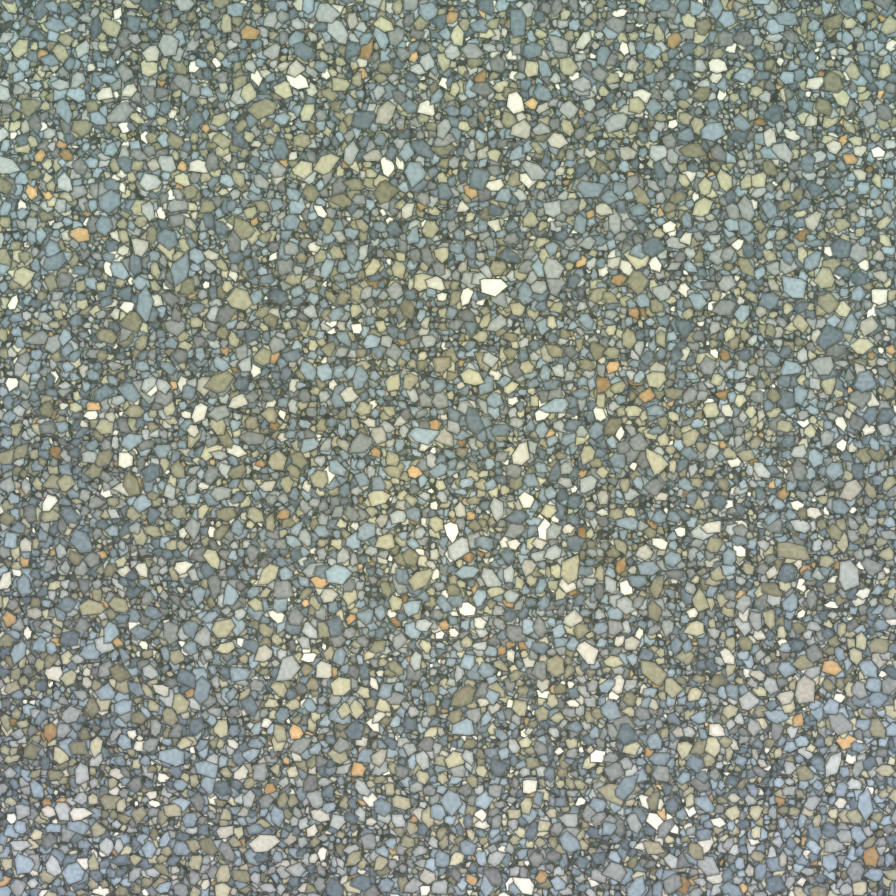
Reproduce this texture procedurally as a WebGL 1 fragment shader.

```glsl
precision highp float;
// Pavement of tightly packed stone chips in blue grey, grey, tan and cream.
// Layers of jittered convex polygons, from fine grit to large chips, are
// painted over dark binder, then lit by a soft, slightly tinted light field.
uniform vec2 u_resolution;

const float TAU = 6.2831853;
const vec3 BINDER = vec3(0.33, 0.35, 0.32);
const vec3 BLUE_GREY = vec3(0.57, 0.63, 0.65);
const vec3 GREY = vec3(0.65, 0.67, 0.65);
const vec3 TAN = vec3(0.70, 0.69, 0.58);
const vec3 CREAM = vec3(0.89, 0.88, 0.81);
const vec3 OCHRE = vec3(0.77, 0.65, 0.48);

float hash(vec2 p, float seed) {
  vec3 q = fract(vec3(p.xyx) * 0.1031 + seed * 0.0713);
  q += dot(q, q.yzx + 33.33);
  return fract((q.x + q.y) * q.z);
}

float valueNoise(vec2 p, float seed) {
  vec2 cell = floor(p);
  vec2 f = fract(p);
  f = f * f * (3.0 - 2.0 * f);
  float low = mix(hash(cell, seed), hash(cell + vec2(1.0, 0.0), seed), f.x);
  float high = mix(hash(cell + vec2(0.0, 1.0), seed), hash(cell + 1.0, seed), f.x);
  return mix(low, high, f.y);
}

// Signed distance to an irregular convex chip with six random sides
float chipDistance(vec2 p, vec2 id, float radius, float seed) {
  float turn = TAU * hash(id, seed + 1.0);
  float stretch = mix(1.0, 1.4, hash(id, seed + 2.0));
  vec2 axis = vec2(cos(turn), sin(turn));
  p = vec2(dot(p, axis) / stretch, dot(p, vec2(-axis.y, axis.x)) * sqrt(stretch));
  float d = -1.0;
  for (int i = 0; i < 6; i++) {
    float side = float(i);
    float angle = TAU * (side + 0.7 * hash(id, seed + 10.0 + side)) / 6.0;
    float reach = radius * mix(0.75, 1.15, hash(id, seed + 20.0 + side));
    d = max(d, dot(p, vec2(cos(angle), sin(angle))) - reach);
  }
  return d;
}

vec3 chipColor(vec2 id, float seed) {
  float kind = hash(id, seed + 3.0);
  vec3 color = BLUE_GREY;
  color = mix(color, GREY, step(0.37, kind));
  color = mix(color, TAN, step(0.65, kind));
  color = mix(color, CREAM, step(0.89, kind));
  color = mix(color, OCHRE, step(0.975, kind));
  return color * mix(0.80, 1.20, hash(id, seed + 4.0));
}

// Paints one grid of chips, each with a dark rim, over the colour below
vec3 paintChips(vec3 below, vec2 uv, float scale, float coverage,
                float size, float seed, float soft) {
  vec2 p = uv * scale;
  vec2 cell = floor(p);
  vec3 color = below;
  for (int y = -1; y <= 1; y++) {
    for (int x = -1; x <= 1; x++) {
      vec2 id = cell + vec2(float(x), float(y));
      if (hash(id, seed) > coverage) continue;
      vec2 jitter = vec2(hash(id, seed + 5.0), hash(id, seed + 6.0));
      vec2 offset = p - id - mix(vec2(0.15), vec2(0.85), jitter);
      float radius = size * mix(0.7, 1.2, hash(id, seed + 7.0));
      float d = chipDistance(offset, id, radius, seed) / scale;
      float rim = 1.0 - smoothstep(0.0, 0.0026, d);
      float fill = 1.0 - smoothstep(-soft, soft, d);
      float bevel = smoothstep(-0.0035, 0.0, d);
      vec3 stone = chipColor(id, seed) * (1.03 - 0.12 * bevel);
      color = mix(color, BINDER, 0.75 * rim);
      color = mix(color, stone, fill);
    }
  }
  return color;
}

// Broad light: warm and bright centre, teal top, faintly violet bottom
vec3 lightField(vec2 uv) {
  float centre = exp(-4.0 * dot(uv - 0.5, uv - 0.5));
  vec3 tint = mix(vec3(1.0, 0.99, 1.05), vec3(0.93, 0.98, 0.97),
                  smoothstep(0.0, 1.0, uv.y));
  tint = mix(tint, vec3(1.06, 1.05, 0.98), 0.75 * centre);
  return tint * mix(0.95, 1.05, valueNoise(uv * 6.0, 91.0));
}

void main() {
  vec2 uv = gl_FragCoord.xy / u_resolution.y;
  float soft = max(0.0009, 0.7 / u_resolution.y);

  // Binder, fine grit, then successively larger chips
  vec3 color = BINDER * mix(0.85, 1.2, valueNoise(uv * 180.0, 71.0));
  color = paintChips(color, uv, 150.0, 0.95, 0.48, 101.0, soft);
  color = paintChips(color, uv, 90.0, 0.78, 0.48, 211.0, soft);
  color = paintChips(color, uv, 62.0, 0.42, 0.46, 331.0, soft);
  color = paintChips(color, uv, 46.0, 0.12, 0.44, 457.0, soft);

  // Mineral grain on the chip faces
  float grain = valueNoise(uv * 300.0, 53.0) - 0.5;
  color = (color + 0.09 * grain) * lightField(uv);
  gl_FragColor = vec4(clamp(color, 0.0, 1.0), 1.0);
}
```
